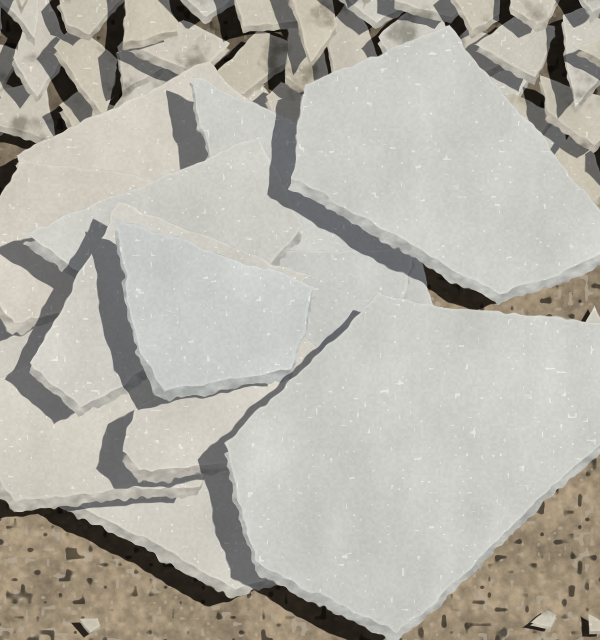
Write a Shadertoy shader that draws this texture.

```glsl
// A sunlit heap of broken white marble slabs with rubble on sandy soil.
#define MARBLE vec3(0.815, 0.815, 0.795)
#define WARM_STONE vec3(0.79, 0.76, 0.69)
#define SOIL vec3(0.59, 0.53, 0.44)
#define SLAB_SHADE vec3(0.50, 0.51, 0.54)
#define SOIL_SHADE vec3(0.24, 0.23, 0.22)
#define SHADOW_THROW vec2(-2.1, -1.4)
#define SLAB_COUNT 12
#define SLAB_THICKNESS 0.019
#define STONE_CELL 0.088
#define CORNER_SKEW 0.4

const float TAU = 6.2831853;

struct Scene { vec3 color; float shade; float ground; };

float hash(vec2 p) {
    vec3 q = fract(vec3(p.xyx) * 0.1031);
    q += dot(q, q.yzx + 33.33);
    return fract((q.x + q.y) * q.z);
}

float noise(vec2 p) {
    vec2 i = floor(p), f = fract(p);
    f = f * f * (3.0 - 2.0 * f);
    vec2 e = vec2(0.0, 1.0);
    return mix(mix(hash(i), hash(i + e.yx), f.x),
               mix(hash(i + e.xy), hash(i + e.yy), f.x), f.y);
}

float fbm(vec2 p) {
    float sum = 0.0, amp = 0.5;
    for (int i = 0; i < 5; i++) {
        sum += amp * noise(p);
        p = mat2(1.6, 1.2, -1.2, 1.6) * p + 7.3;
        amp *= 0.5;
    }
    return sum;
}

vec2 heading(float a) { return vec2(cos(a), sin(a)); }

float cover(float d) {
    float w = 0.8 / iResolution.y;
    return 1.0 - smoothstep(-w, w, d);
}

// Skewed four-sided plate with one corner broken off
float plate(vec2 p, vec2 size, float turn, float seed) {
    float corner = floor(mod(seed * 7.0, 4.0)) + 0.5;
    float d = dot(p, heading(turn + corner * TAU / 4.0)) - 0.64 * (size.x + size.y);
    for (int k = 0; k < 4; k++) {
        float f = float(k);
        float a = turn + f * TAU / 4.0 + CORNER_SKEW * sin(seed + 2.4 * f);
        float reach = (k % 2 == 0 ? size.x : size.y) * (1.0 + 0.12 * sin(seed * 3.0 + 1.7 * f));
        d = max(d, dot(p, heading(a)) - reach);
    }
    return d;
}

// Cast a shadow, then draw the broken side and the flat face
void layStone(inout Scene s, vec2 p, vec2 center, vec2 size, float turn,
              float seed, float thick, vec3 tint) {
    vec2 q = p - center;
    if (length(q) > 2.0 * length(size) + 0.06) return;
    vec2 g = p + seed * 3.7;
    float rough = 0.5 * thick * (noise(g * 20.0) - 0.5) + 0.25 * thick * (noise(g * 75.0) - 0.5);
    float shadow = cover(plate(q - SHADOW_THROW * thick, size, turn, seed) + rough - 0.001);
    s.shade = max(s.shade, shadow);

    float top = plate(q, size, turn, seed) + rough;
    vec2 drop = vec2(-0.1, -0.85) * thick;
    float chips = 0.3 * thick * (noise(g * 110.0) - 0.5);
    float body = min(top, plate(q - drop, size, turn, seed) + rough + chips);
    float solid = cover(body);

    float dusty = fbm(g * 9.0), veins = fbm(g * vec2(24.0, 9.0));
    float grain = noise(g * 260.0) - 0.5;
    vec3 face = tint + 0.09 * (dusty - 0.5) + 0.06 * (veins - 0.5) + 0.035 * grain;
    face += 0.09 * smoothstep(0.88, 0.97, noise(g * 170.0));
    face += 0.035 * smoothstep(-0.006, 0.0, top);
    vec3 side = tint * mix(0.70, 1.06, fbm(g * vec2(60.0, 90.0)));
    s.color = mix(s.color, mix(side, face, cover(top + 0.2 * chips)), solid);
    s.shade *= 1.0 - solid;
    s.ground *= 1.0 - solid;
}

vec3 soil(vec2 p) {
    float lumps = fbm(p * 14.0), grit = fbm(p * 90.0);
    vec3 c = SOIL * (0.62 + 0.36 * lumps + 0.46 * grit);
    c = mix(c, vec3(0.70, 0.66, 0.59), 0.7 * smoothstep(0.74, 0.86, noise(p * 120.0)));
    c *= 1.0 - 0.5 * smoothstep(0.76, 0.92, noise(p * 85.0 + 31.0));
    return c * mix(1.0, 0.72, smoothstep(0.68, 0.85, p.y));
}

// Crowded rubble along the top, stray pebbles elsewhere
void scatterRubble(inout Scene s, vec2 p) {
    vec2 cell = floor(p / STONE_CELL);
    for (int j = -1; j <= 1; j++)
    for (int i = -1; i <= 1; i++) {
        vec2 id = cell + vec2(i, j) + 40.0;
        float a = hash(id), b = hash(id + 17.0), c = hash(id + 53.0);
        vec2 center = (id - 40.0 + 0.25 + 0.5 * vec2(a, b)) * STONE_CELL;
        float edge = 0.77 - 0.14 * smoothstep(0.7, 0.88, center.x);
        bool crowded = center.y > edge;
        if (!crowded && c > 0.14) continue;
        vec2 size = mix(vec2(0.030, 0.036), vec2(0.042, 0.054), vec2(b, c));
        size *= crowded ? 1.0 : 0.3;
        vec3 tint = mix(WARM_STONE, MARBLE, 0.6 * b) - 0.22 * smoothstep(0.55, 0.8, fbm(p * 22.0 + a));
        layStone(s, p, center, size, a * TAU, c * TAU, crowded ? 0.013 : 0.005, tint);
    }
}

void mainImage(out vec4 fragColor, in vec2 fragCoord) {
    vec2 p = fragCoord / iResolution.y;
    Scene s = Scene(soil(p), 0.0, 1.0);
    scatterRubble(s, p);

    // Medium slabs on a spiral, stacked from the rim inward
    for (int i = SLAB_COUNT - 1; i >= 0; i--) {
        float f = float(i);
        vec2 id = vec2(f + 3.0, 11.0);
        float a = hash(id), b = hash(id + 29.0), c = hash(id + 71.0);
        float ring = sqrt((f + 0.5) / float(SLAB_COUNT));
        vec2 center = vec2(0.30, 0.47) + vec2(0.31, 0.30) * ring * heading(2.4 * f + 0.5);
        vec2 size = vec2(0.085, 0.125) + vec2(0.035, 0.05) * vec2(b, c);
        vec3 tint = MARBLE + mix(vec3(-0.025, -0.01, 0.0), vec3(0.02, -0.005, -0.035), c);
        layStone(s, p, center, size, a * TAU, b * TAU, SLAB_THICKNESS, tint);
    }

    // Two great slabs resting on the heap
    layStone(s, p, vec2(0.684, 0.753), vec2(0.14, 0.21), 0.66, -3.23, SLAB_THICKNESS, MARBLE);
    layStone(s, p, vec2(0.655, 0.295), vec2(0.20, 0.255), -0.52, -0.83, SLAB_THICKNESS, MARBLE - 0.01);

    vec3 dim = mix(SLAB_SHADE, SOIL_SHADE, s.ground);
    fragColor = vec4(clamp(s.color * mix(vec3(1.0), dim, s.shade), 0.0, 1.0), 1.0);
}
```
